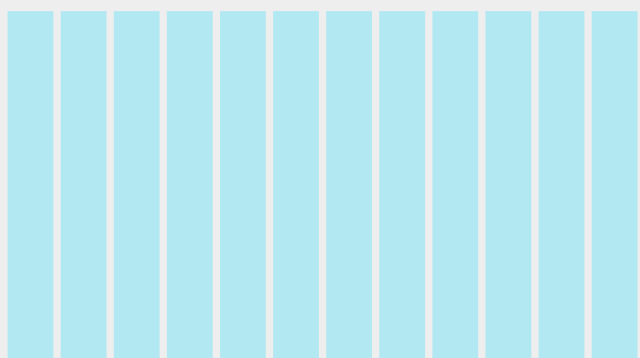
A Shadertoy shader for this pattern:

```glsl
// Twelve flat pale blue columns on a light grey ground, like a layout grid.
// One box distance, repeated across the width, gives every column;
// the columns start below a thin top margin and run off the bottom edge.

// Signed distance to an axis-aligned box centred on the origin.
float boxDistance(vec2 p, vec2 halfSize) {
    vec2 d = abs(p) - halfSize;
    return length(max(d, 0.0)) + min(max(d.x, d.y), 0.0);
}

void mainImage(out vec4 fragColor, in vec2 fragCoord) {
    // Canvas width is one unit; y is measured down from the top edge.
    vec2 p = vec2(fragCoord.x, iResolution.y - fragCoord.y) / iResolution.x;
    float pixel = 1.0 / iResolution.x;
    float canvasHeight = iResolution.y / iResolution.x;

    // Nearest of the twelve columns.
    float pitch = 0.08297, firstCentre = 0.04766;
    float column = clamp(round((p.x - firstCentre) / pitch), 0.0, 11.0);
    p.x -= firstCentre + column * pitch;

    // Each column reaches past the bottom edge by one pitch.
    float topMargin = 0.0174;
    float halfHeight = 0.5 * (canvasHeight + pitch - topMargin);
    p.y -= topMargin + halfHeight;
    float d = boxDistance(p, vec2(0.0358, halfHeight));

    // Antialiased fill over the ground.
    float fill = clamp(0.5 - d / pixel, 0.0, 1.0);
    vec3 ground = vec3(0.933);
    vec3 paleBlue = vec3(0.698, 0.910, 0.949);
    fragColor = vec4(mix(ground, paleBlue, fill), 1.0);
}
```
